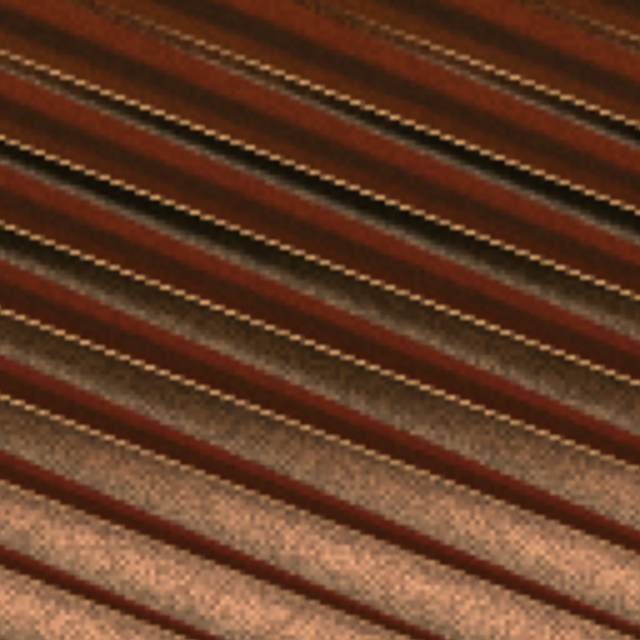
Reproduce this texture procedurally as a three.js fragment shader.

```glsl
varying vec2 vUv;

float hash(vec2 p) {
  vec3 q = fract(vec3(p.xyx) * 0.1031);
  q += dot(q, q.yzx + 33.33);
  return fract((q.x + q.y) * q.z);
}

// Rust ground between bands: red, dark and brown stripes, t runs downward
vec3 rustStripes(float t, float depth) {
  vec3 red = mix(vec3(0.40, 0.16, 0.07), vec3(0.36, 0.12, 0.07), depth);
  vec3 dark = mix(vec3(0.20, 0.12, 0.065), vec3(0.25, 0.11, 0.05), depth);
  vec3 brown = mix(vec3(0.34, 0.16, 0.06), vec3(0.25, 0.10, 0.04), smoothstep(0.0, 0.6, depth));
  vec3 color = mix(red, dark, smoothstep(0.25, 0.45, t));
  return mix(color, brown, smoothstep(0.6, 0.8, t));
}

// Band that passes from rust through black and brown to tan down the canvas
vec3 bandColor(float t, float depth) {
  vec3 core = mix(vec3(0.30, 0.16, 0.07), vec3(0.09, 0.07, 0.03), smoothstep(0.06, 0.23, depth));
  core = mix(core, vec3(0.27, 0.175, 0.09), smoothstep(0.31, 0.54, depth));
  core = mix(core, vec3(0.76, 0.54, 0.40), smoothstep(0.56, 0.9, depth));
  core *= mix(0.72, 1.0, smoothstep(0.0, 0.4, t));
  float edge = smoothstep(0.5, 0.95, t) * smoothstep(0.03, 0.12, depth);
  return mix(core, vec3(0.50, 0.39, 0.29), 0.8 * edge);
}

// Colour of one thread cell
vec3 threadColor(vec2 cell) {
  vec2 p = (cell + 0.5) / 128.0;
  float depth = 1.0 - p.y;
  float stripe = (depth - 0.385 * p.x - 0.215) / 0.1345;
  float f = fract(stripe);
  float width = 0.13 + 0.7 * depth;
  float grain = hash(cell + 17.0) - 0.5;

  // Ground and widening band
  vec3 rust = rustStripes((f - width) / (1.0 - width), depth);
  rust *= 1.0 + 0.16 * grain;
  float checker = mod(cell.x + cell.y, 2.0) - 0.5;
  vec3 band = bandColor(f / width, depth);
  band *= 1.0 + 0.38 * grain + 0.12 * checker * smoothstep(0.3, 0.7, depth);
  vec3 color = mix(band, rust, smoothstep(-0.03, 0.03, f - width));

  // Fine stitched line along the upper edge of each band
  float offset = abs(fract(stripe + 0.5) - 0.5) * 17.2;
  float stitch = 1.0 - smoothstep(0.15, 0.75, offset);
  stitch *= smoothstep(-0.02, 0.13, depth) * mix(1.0, 0.6, smoothstep(0.6, 0.85, depth));
  return mix(color, vec3(0.76, 0.57, 0.37) * (1.0 + 0.2 * grain), stitch);
}

void main() {
  // Blend neighbouring thread cells smoothly
  vec2 grid = vUv * 128.0 - 0.5;
  vec2 cell = floor(grid);
  vec2 blend = smoothstep(0.0, 1.0, grid - cell);
  vec3 lower = mix(threadColor(cell), threadColor(cell + vec2(1.0, 0.0)), blend.x);
  vec3 upper = mix(threadColor(cell + vec2(0.0, 1.0)), threadColor(cell + 1.0), blend.x);
  gl_FragColor = vec4(mix(lower, upper, blend.y), 1.0);
}
```
